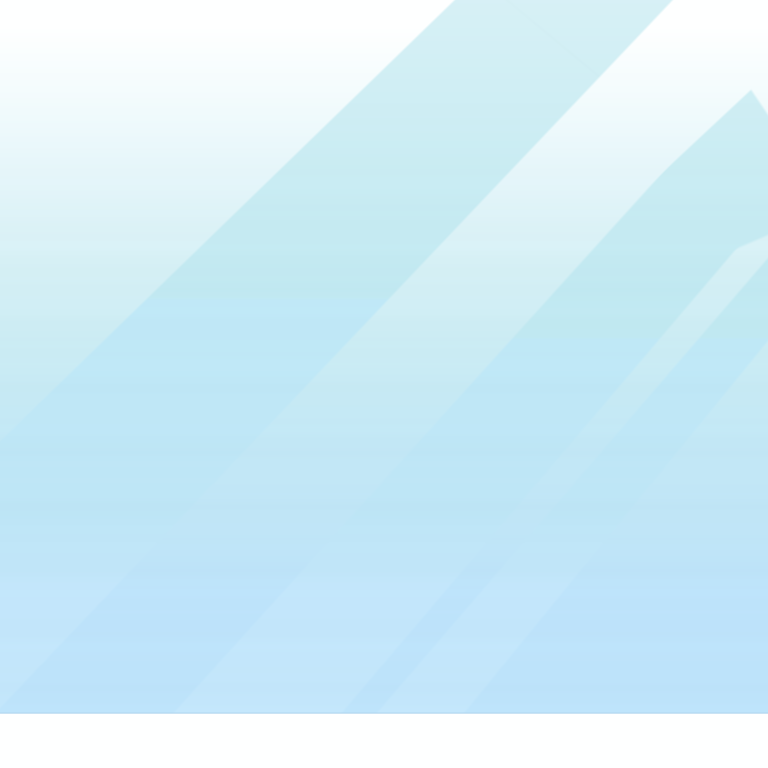
Give the GLSL for this background, as a WebGL 1 fragment shader.

```glsl
precision highp float;
// Pale sky-blue gradient crossed by soft diagonal bands above a white footer strip.

uniform vec2 u_resolution;

// Edges are x = EDGE.x - EDGE.y * depth, with depth measured from the top
const vec2 WIDE_LEFT    = vec2(0.592, 1.03);
const vec2 WIDE_RIGHT   = vec2(0.876, 0.95);
const vec2 MID_LEFT     = vec2(1.066, 0.905);
const vec2 MID_LEFT_TOP = vec2(1.103, 1.07);
const vec2 MID_RIGHT    = vec2(1.234, 0.85);
const vec2 THIN_LEFT    = vec2(1.289, 0.86);
const vec2 THIN_RIGHT   = vec2(1.362, 0.816);
const vec2 PEAK         = vec2(0.978, 0.117);
const float PEAK_SLOPE  = 0.68;
const vec2 NOTCH        = vec2(1.0, 0.306);
const float NOTCH_SLOPE = 0.43;
const float EDGE_BLUR   = 0.0028;

const float FOOTER_DEPTH = 0.9285;
const float RULE_WIDTH   = 0.0016;
const float STREAK_GAIN  = 0.0022;
const float CREASE_GAIN  = 0.006;

const vec3 WHITE      = vec3(0.998, 1.0, 1.0);
const vec3 MIST       = vec3(0.950, 0.985, 0.990);
const vec3 PALE_ICE   = vec3(0.885, 0.957, 0.975);
const vec3 ICE        = vec3(0.835, 0.939, 0.960);
const vec3 AQUA       = vec3(0.792, 0.922, 0.954);
const vec3 SKY        = vec3(0.764, 0.908, 0.962);
const vec3 DEEP_SKY   = vec3(0.750, 0.896, 0.967);
const vec3 BLUE       = vec3(0.742, 0.890, 0.981);
const vec3 BAND_TOP   = vec3(0.842, 0.943, 0.963);
const vec3 BAND_AQUA  = vec3(0.790, 0.925, 0.951);
const vec3 BAND_GREEN = vec3(0.756, 0.911, 0.945);
const vec3 BAND_SKY   = vec3(0.750, 0.909, 0.966);
const vec3 BAND_DEEP  = vec3(0.744, 0.898, 0.964);
const vec3 BAND_LOW   = vec3(0.764, 0.902, 0.983);
const vec3 RULE_BLUE  = vec3(0.670, 0.825, 0.930);

// Linear fraction of the way from a to b
float ramp(float a, float b, float x) {
    return clamp((x - a) / (b - a), 0.0, 1.0);
}

// Smooth step centred on zero
float soft(float dist) {
    return smoothstep(-EDGE_BLUR, EDGE_BLUR, dist);
}

// Coverage of the area to the right of a slanted edge
float rightOf(vec2 p, vec2 edge) {
    return soft(p.x - edge.x + edge.y * p.y);
}

vec3 backgroundColor(float d) {
    vec3 c = mix(WHITE, MIST, ramp(0.03, 0.13, d));
    c = mix(c, PALE_ICE, ramp(0.13, 0.25, d));
    c = mix(c, ICE, ramp(0.25, 0.35, d));
    c = mix(c, AQUA, ramp(0.35, 0.46, d));
    c = mix(c, SKY, ramp(0.46, 0.57, d));
    c = mix(c, DEEP_SKY, ramp(0.57, 0.70, d));
    return mix(c, BLUE, ramp(0.70, 0.77, d));
}

vec3 bandColor(float d, float turn) {
    vec3 c = mix(BAND_TOP, BAND_AQUA, ramp(0.0, 0.22, d));
    c = mix(c, BAND_GREEN, ramp(0.22, 0.38, d));
    c = mix(c, BAND_SKY, soft(d - turn));
    c = mix(c, BAND_DEEP, ramp(0.45, 0.68, d));
    return mix(c, BAND_LOW, ramp(0.68, 0.77, d));
}

// Faint horizontal streaks from layered sines
float streaks(float d) {
    return sin(d * 83.0) + 0.6 * sin(d * 157.0 + 1.3) + 0.4 * sin(d * 291.0 + 2.1);
}

void main() {
    vec2 p = gl_FragCoord.xy / u_resolution;
    p.y = 1.0 - p.y;
    float d = p.y;

    // Band shapes
    float wide = rightOf(p, WIDE_LEFT) * (1.0 - rightOf(p, WIDE_RIGHT));
    float notch = soft(d - NOTCH.y - NOTCH_SLOPE * (NOTCH.x - p.x));
    float peak = soft(PEAK.x + PEAK_SLOPE * (d - PEAK.y) - p.x);
    float middle = rightOf(p, MID_LEFT) * rightOf(p, MID_LEFT_TOP) * peak;
    middle *= 1.0 - rightOf(p, MID_RIGHT) * notch;
    float thin = rightOf(p, THIN_LEFT) * (1.0 - rightOf(p, THIN_RIGHT));

    // Gradients and bands
    vec3 color = backgroundColor(d);
    color = mix(color, bandColor(d, 0.389), wide);
    color = mix(color, bandColor(d, 0.44), max(middle, thin));

    // Faint crease near the top of the wide band
    float crease = abs(d - 0.83 * (p.x - 0.66));
    color -= CREASE_GAIN * wide * (1.0 - smoothstep(0.0, 0.004, crease));

    // Streaks fade out in the white top
    color += STREAK_GAIN * streaks(d) * smoothstep(0.05, 0.35, d);

    // Footer and its thin rule
    color = mix(color, WHITE, smoothstep(-0.001, 0.001, d - FOOTER_DEPTH));
    float rule = 1.0 - smoothstep(0.0, RULE_WIDTH, abs(d - FOOTER_DEPTH));
    color = mix(color, RULE_BLUE, rule * 0.8);

    gl_FragColor = vec4(color, 1.0);
}
```
